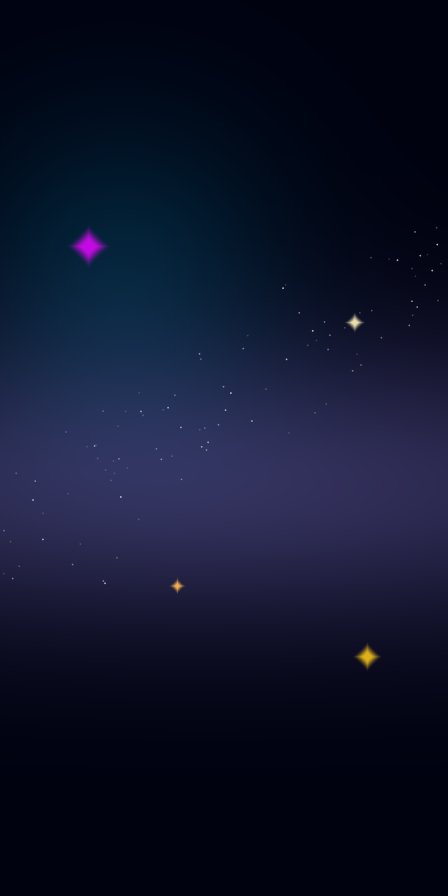
A Shadertoy shader for this background:

```glsl
// Night sky: a violet haze band and a teal glow over deep navy, crossed by
// a diagonal drift of tiny stars and four soft, diamond-shaped sparkles.
// Glows are Gaussians; stars are hashed points; positions are in canvas heights.

const vec3 NAVY   = vec3(0.0, 0.006, 0.06);
const vec3 VIOLET = vec3(0.20, 0.185, 0.30);
const vec3 TEAL   = vec3(0.005, 0.125, 0.155);
const int STAR_COUNT = 96;

float hash(float n) {
    return fract(sin(n * 127.1 + 3.7) * 4375.85);
}

float softGlow(vec2 p, vec2 centre, vec2 spread) {
    vec2 d = (p - centre) / spread;
    return exp(-0.5 * dot(d, d));
}

// Soft four-pointed shape; an exponent below one pulls its sides inward.
float sparkle(vec2 p, vec2 centre, float radius, float exponent) {
    vec2 d = pow(abs(p - centre) / radius, vec2(exponent));
    float body = clamp(1.0 - d.x - d.y, 0.0, 1.0);
    return smoothstep(0.0, 0.75, body);
}

vec3 addSparkle(vec3 base, vec2 p, vec2 centre, float radius, float exponent, vec3 tint) {
    return mix(base, tint, sparkle(p, centre, radius, exponent));
}

// Stars scattered about a rising line, narrowing toward the right.
float starDrift(vec2 p, float width, float pixel) {
    float light = 0.0;
    float radius = max(0.0011, 0.6 * pixel);
    for (int i = 0; i < STAR_COUNT; i++) {
        float id = float(i);
        float x = hash(id) * width;
        float offset = hash(id + 111.0) + hash(id + 222.0) - 1.0;
        float halfSpread = mix(0.16, 0.07, x / width);
        vec2 star = vec2(x, 0.40 + 0.6 * x + offset * halfSpread);
        float magnitude = hash(id + 333.0);
        float brightness = mix(0.15, 0.85, magnitude * magnitude);
        light += brightness * (1.0 - smoothstep(0.2 * radius, 1.5 * radius, length(p - star)));
    }
    return min(light, 1.0);
}

void mainImage(out vec4 fragColor, in vec2 fragCoord) {
    vec2 p = fragCoord / iResolution.y;
    float width = iResolution.x / iResolution.y;
    float pixel = 1.0 / iResolution.y;

    // Sky and haze
    vec3 color = NAVY;
    color += VIOLET * softGlow(p, vec2(0.23, 0.458), vec2(0.48, 0.113));
    color += TEAL * softGlow(p, vec2(0.135, 0.695), vec2(0.125, 0.125));

    // Star drift
    color = mix(color, vec3(0.90, 0.93, 0.95), starDrift(p, width, pixel));

    // Sparkles
    color = addSparkle(color, p, vec2(0.099, 0.725), 0.026, 0.95, vec3(0.77, 0.04, 0.89));
    color = addSparkle(color, p, vec2(0.396, 0.640), 0.013, 0.85, vec3(0.92, 0.87, 0.68));
    color = addSparkle(color, p, vec2(0.198, 0.346), 0.011, 0.80, vec3(0.96, 0.67, 0.30));
    color = addSparkle(color, p, vec2(0.410, 0.267), 0.018, 0.90, vec3(0.88, 0.69, 0.10));

    fragColor = vec4(color, 1.0);
}
```
